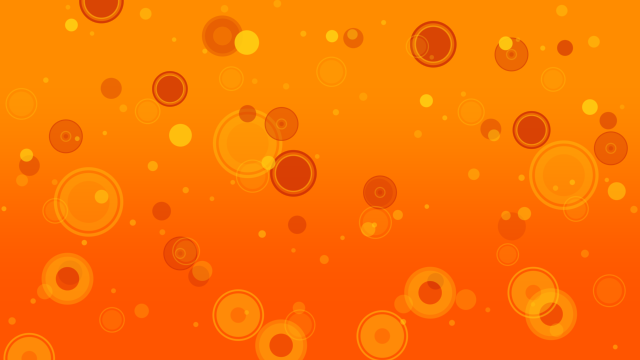
Write a Shadertoy shader that draws this background.

```glsl
const vec3 SKY_TOP = vec3(1.0, 0.55, 0.0);
const vec3 SKY_BOTTOM = vec3(1.0, 0.335, 0.0);
const vec3 YELLOW = vec3(1.0, 0.81, 0.07);
const vec3 RED = vec3(0.80, 0.17, 0.02);
const vec2 FADE = vec2(0.15, 0.80);

// Number of circles of each kind
const int HALOS = 3;
const int SHADES = 14;
const int DONUTS = 5;
const int TARGETS = 4;
const int MEDALS = 5;
const int BUTTONS = 6;
const int OUTLINES = 16;
const int LAMPS = 20;
const int SPARKS = 64;

float hash(float n) {
    return fract(sin(n * 12.9898 + 4.137) * 43758.545);
}

float disc(float d, float r) {
    float edge = 0.75 / iResolution.y;
    return 1.0 - smoothstep(-edge, edge, d - r);
}

float ring(float d, float r, float halfWidth) {
    return disc(abs(d - r), halfWidth);
}

void ink(inout vec3 col, vec3 tint, float alpha) {
    col = mix(col, tint, clamp(alpha, 0.0, 1.0));
}

// One circle centre per column, heights spread by the golden ratio
vec2 spot(int i, int count, float seed, float low, float high) {
    float k = float(i);
    float aspect = iResolution.x / iResolution.y;
    float x = (k + 0.15 + 0.7 * hash(k + seed)) / float(count);
    float y = fract(k * 0.618 + seed * 0.37 + 0.25 * hash(k + seed + 50.0));
    return vec2(x * aspect, mix(low, high, y));
}

void mainImage(out vec4 fragColor, in vec2 fragCoord) {
    vec2 p = fragCoord / iResolution.y;
    vec3 col = mix(SKY_BOTTOM, SKY_TOP, smoothstep(FADE.x, FADE.y, p.y));

    // Large yellow halos with a softer core
    for (int i = 0; i < HALOS; i++) {
        float r = 0.097;
        float d = distance(p, spot(i, HALOS, 3.0, 0.38, 0.64));
        ink(col, YELLOW, 0.38 * ring(d, 0.95 * r, 0.045 * r));
        ink(col, YELLOW, 0.34 * disc(d, 0.83 * r) - 0.11 * disc(d, 0.6 * r));
    }

    // Plain dark discs
    for (int i = 0; i < SHADES; i++) {
        float h = hash(float(i) + 11.0);
        float d = distance(p, spot(i, SHADES, 12.0, 0.12, 0.9));
        ink(col, RED, mix(0.65, 0.15, h) * disc(d, mix(0.022, 0.046, h * h)));
    }

    // Donuts, mostly bright and low, with one dark in the upper part
    for (int i = 0; i < DONUTS; i++) {
        bool dark = i == 1;
        float r = dark ? 0.057 : 0.072;
        vec2 c = spot(i, DONUTS, 21.0, 0.02, 0.25);
        if (dark) c.y = 0.9;
        float d = distance(p, c);
        float body = 0.3 * disc(d, r) + 0.16 * ring(d, 0.65 * r, 0.2 * r);
        ink(col, dark ? RED : YELLOW, body - 0.26 * disc(d, 0.45 * r));
        ink(col, RED, 0.25 * disc(d, 0.45 * r));
    }

    // Bright targets
    for (int i = 0; i < TARGETS; i++) {
        float r = 0.072;
        float d = distance(p, spot(i, TARGETS, 32.0, 0.0, 0.24));
        ink(col, YELLOW, 0.5 * ring(d, 0.96 * r, 0.035 * r));
        ink(col, YELLOW, 0.43 * disc(d, 0.84 * r) - 0.2 * disc(d, 0.3 * r));
    }

    // Red medals with a pale inner line
    for (int i = 0; i < MEDALS; i++) {
        float r = mix(0.048, 0.066, hash(float(i) + 40.0));
        float d = distance(p, spot(i, MEDALS, 43.0, 0.36, 1.0));
        ink(col, RED, 0.35 * disc(d, r));
        ink(col, RED, 0.75 * ring(d, 0.95 * r, 0.05 * r));
        ink(col, RED, 0.6 * disc(d, 0.74 * r));
        ink(col, YELLOW, 0.45 * ring(d, 0.78 * r, 0.025 * r));
    }

    // Rimmed buttons with a small eye
    for (int i = 0; i < BUTTONS; i++) {
        float r = 0.047;
        float d = distance(p, spot(i, BUTTONS, 55.0, 0.25, 0.92));
        ink(col, RED, 0.36 * disc(d, r) + 0.3 * ring(d, 0.97 * r, 0.03 * r));
        ink(col, YELLOW, 0.3 * ring(d, 0.29 * r, 0.035 * r));
        ink(col, RED, 0.35 * disc(d, 0.13 * r));
    }

    // Thin outlines around faint discs
    for (int i = 0; i < OUTLINES; i++) {
        float r = mix(0.026, 0.046, hash(float(i) + 60.0));
        float d = distance(p, spot(i, OUTLINES, 64.0, 0.05, 0.98));
        ink(col, YELLOW, 0.32 * ring(d, r, 0.0016));
        ink(col, YELLOW, 0.15 * disc(d, 0.8 * r));
    }

    // Yellow lamps, strongest near the top
    for (int i = 0; i < LAMPS; i++) {
        float h = hash(float(i) + 70.0);
        vec2 c = spot(i, LAMPS, 77.0, 0.02, 1.0);
        float d = distance(p, c);
        float glow = mix(0.25, 0.9, smoothstep(0.15, 0.8, c.y));
        ink(col, YELLOW, glow * disc(d, mix(0.017, 0.035, h * h)));
    }

    // Small scattered sparks
    for (int i = 0; i < SPARKS; i++) {
        float h = hash(float(i) + 90.0);
        float d = distance(p, spot(i, SPARKS, 98.0, 0.0, 1.0));
        ink(col, YELLOW, mix(0.25, 0.55, hash(h * 91.0)) * disc(d, mix(0.006, 0.018, h * h)));
    }

    fragColor = vec4(col, 1.0);
}
```
